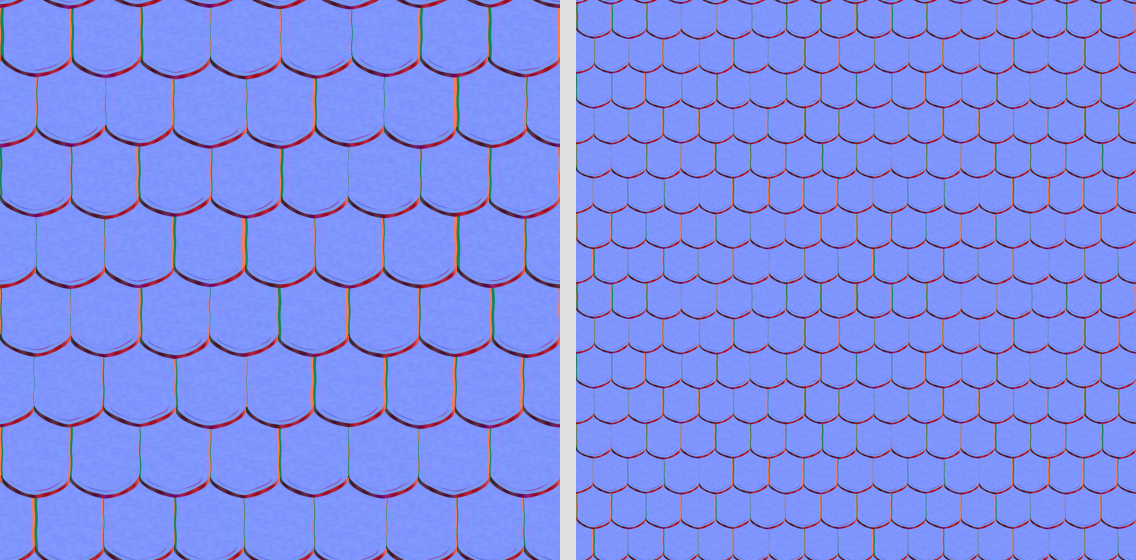
Left: one tile. Right: repeated 2 by 2.
Give the GLSL for this texture map, as a three.js fragment shader.

```glsl
// Normal map of overlapping pointed roof shingles, eight across and eight rows high.
#define TILES 8.0
#define TIP 0.885
#define EDGE 0.048
#define GAP 0.046
#define SOFT 0.011
#define TAU 6.2831853
#define FLAT vec3(0.498, 0.585, 0.995)
#define ORANGE vec3(1.0, 0.48, 0.31)
#define GREEN vec3(0.05, 0.53, 0.36)
#define DARK vec3(0.32, 0.12, 0.19)
#define RED vec3(0.67, 0.09, 0.16)
#define PURPLE vec3(0.48, 0.03, 0.50)

varying vec2 vUv;

// Hash of a tile id that wraps at the canvas border
float hash(vec2 id, float seed) {
  id = mod(id, TILES);
  return fract(sin(dot(id, vec2(12.99, 78.23)) + seed * 37.7) * 43758.5);
}

float line(float d, float halfWidth) {
  return 1.0 - smoothstep(0.0, halfWidth, abs(d));
}

// Horizontal offset of the joint to the left of a tile
float jointShift(vec2 id) {
  return (hash(id, 1.0) - 0.5) * 0.06 + 0.005 * sin(TAU * (vUv.y * 19.0 + hash(id, 2.0)));
}

// Soft diagonal dents from layered sines
float dents(float phase) {
  vec2 a = TAU * vUv;
  float broad = sin(a.x * 7.0 + a.y * 25.0 + 2.0 * sin(a.x * 17.0 - a.y * 6.0) + phase);
  float fine = sin(a.x * 21.0 - a.y * 38.0 + 2.0 * sin(a.x * 11.0 + a.y * 31.0) + phase * 2.0);
  return broad * fine + 0.4 * sin(a.x * 33.0 + a.y * 54.0 + 2.0 * broad);
}

// Colour of one row of shingles; alpha is its coverage
vec4 shingleRow(vec2 p, float row) {
  float x = p.x - 0.5 * mod(row, 2.0);
  vec2 id = vec2(floor(x), row);
  vec2 next = vec2(1.0, 0.0);
  if (x < id.x + jointShift(id)) id.x -= 1.0;
  else if (x > id.x + 1.0 + jointShift(id + next)) id.x += 1.0;

  // Distances to the left, right and lower outline
  float left = x - id.x - jointShift(id);
  float right = id.x + 1.0 + jointShift(id + next) - x;
  float u = left / (left + right) - 0.5;
  float au = abs(u);
  float rise = 0.08 * au + 0.66 * au * au + 0.035 * pow(2.0 * au, 12.0);
  float slope = 0.08 + 1.32 * au + 0.84 * pow(2.0 * au, 11.0);
  float tilt = (hash(id, 3.0) - 0.5) * 0.04 + u * (hash(id, 4.0) - 0.5) * 0.03;
  float height = p.y - row - TIP - rise - tilt;
  float bottom = height / sqrt(1.0 + slope * slope);
  float side = min(left, right);
  float isRight = smoothstep(-0.04, 0.04, u);

  // Face with shallow dents
  float chance = hash(id, 5.0);
  vec3 col = FLAT + dents(chance * TAU) * vec3(0.010, 0.016, 0.004);

  // Inset contour, rounded at the shoulders
  float inset = -log(exp(-40.0 * side) + exp(-40.0 * bottom)) / 40.0;
  inset += 0.004 * sin(TAU * (vUv.x * 23.0 + vUv.y * 17.0) + chance * TAU);
  float low = smoothstep(-0.05, 0.05, side - bottom);
  float worn = 0.35 + 0.65 * smoothstep(-0.4, 0.8, sin(9.0 * u + 6.0 * chance));
  float sideWorn = 0.35 + 0.4 * sin(TAU * vUv.y * 13.0 + chance * 9.0) * chance;
  vec3 cyan = vec3(0.40, 0.63, 0.94);
  vec3 lilac = vec3(0.64, 0.54, 0.95);
  col = mix(col, mix(cyan, lilac, isRight), line(inset - 0.063, 0.014) * (1.0 - low) * sideWorn);
  col = mix(col, mix(lilac, cyan, isRight), line(inset - 0.106, 0.014) * (1.0 - low) * 0.45);
  float bevel = smoothstep(0.04, 0.055, inset) * (1.0 - smoothstep(0.085, 0.1, inset));
  col = mix(col, vec3(0.46, 0.61, 0.91), bevel * low * 0.65);
  col = mix(col, vec3(0.36, 0.68, 0.80), line(inset - 0.08, 0.014) * low * isRight * worn * 0.6);
  vec3 crease = mix(vec3(0.40, 0.42, 0.90), vec3(0.60, 0.27, 0.72), isRight * worn);
  col = mix(col, crease, line(inset - 0.1, 0.017) * low * worn * 0.9);

  // Joint: right flank of one shingle, left flank of the next
  vec2 joint = left < right ? id : id + next;
  float across = left < right ? left : -right;
  float open = 0.12 + 0.88 * hash(joint, 6.0);
  float taper = (hash(joint, 7.0) - 0.5) * 0.03 * (height - 0.5);
  float orangeWidth = max(0.004, GAP * open * (0.35 + 0.75 * hash(joint, 8.0)) + taper);
  float greenWidth = max(0.004, GAP * open * (0.35 + 0.75 * hash(joint, 9.0)) - taper);
  float flank = smoothstep(-SOFT, SOFT, across + orangeWidth)
              * smoothstep(-SOFT, SOFT, greenWidth - across);
  col = mix(col, mix(ORANGE, GREEN, smoothstep(-SOFT, SOFT, across)), flank);

  // Thick lower edge, turning towards the flank colours at the shoulders
  vec3 rim = mix(DARK, RED, isRight);
  rim = mix(rim, PURPLE, exp(-u * u * 60.0) * 0.8 * hash(id, 10.0));
  vec3 shoulder = mix(vec3(0.18, 0.27, 0.24), vec3(0.92, 0.34, 0.25), isRight);
  rim = mix(rim, shoulder, smoothstep(0.41, 0.49, au));
  rim += 0.05 * sin(u * 31.0 + chance * TAU);
  float rimWidth = EDGE + 0.006 * sin(u * 13.0 + chance * 20.0);
  col = mix(col, rim, 1.0 - smoothstep(rimWidth - SOFT, rimWidth + SOFT, bottom));

  return vec4(col, smoothstep(-SOFT, SOFT, bottom));
}

void main() {
  vec2 p = vUv * TILES;
  float row = floor(p.y - TIP + 0.06);
  vec4 upper = shingleRow(p, row);
  vec4 lower = shingleRow(p, row - 1.0);
  gl_FragColor = vec4(mix(lower.rgb, upper.rgb, upper.a), 1.0);
}
```
